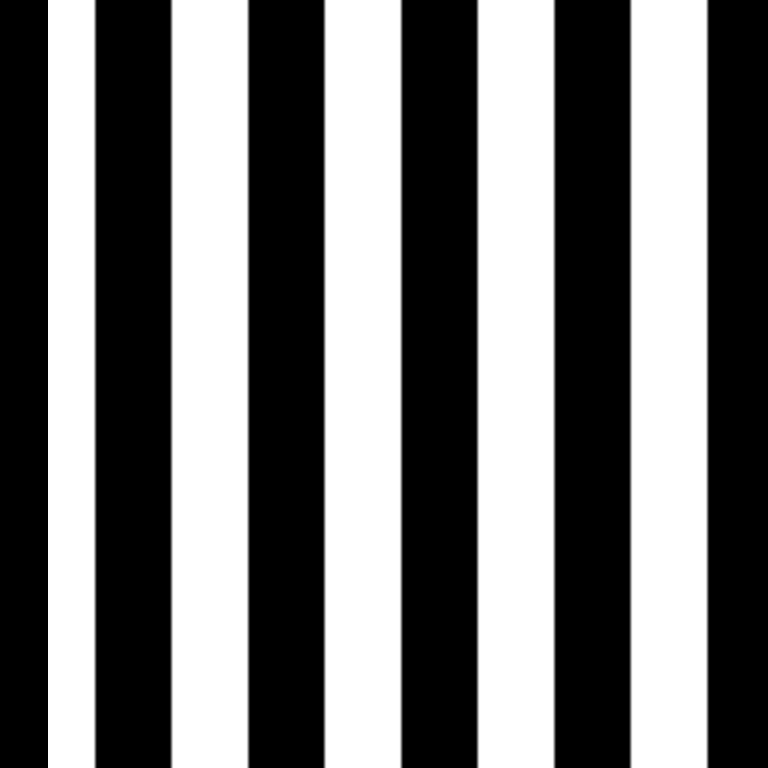
Reproduce this pattern procedurally as a Shadertoy shader.

```glsl
// Upright black stripes on white, evenly spaced, with a solid black band on the left.
// Each stripe is a signed distance folded by fract; its edges are slightly soft,
// while the band ends in a crisp edge one pixel wide.

const vec3 BLACK = vec3(0.0);
const vec3 WHITE = vec3(1.0);

const float STRIPE_PERIOD = 0.1993;
const float STRIPE_WIDTH  = 0.0993;
const float STRIPE_CENTER = 0.1737;
const float STRIPE_SOFT   = 0.0030;
const float BAND_WIDTH    = 0.0625;

// Signed distance to the nearest repeated stripe, negative inside.
float stripeDistance(float x, float center, float period, float width) {
    float offset = (fract((x - center) / period + 0.5) - 0.5) * period;
    return abs(offset) - 0.5 * width;
}

// Coverage of a shape from its distance and half the edge width.
float coverage(float dist, float halfEdge) {
    return 1.0 - smoothstep(-halfEdge, halfEdge, dist);
}

void mainImage(out vec4 fragColor, in vec2 fragCoord) {
    float x = fragCoord.x / iResolution.x;
    float halfPixel = 0.5 / iResolution.x;

    // Repeated stripes
    float stripeDist = stripeDistance(x, STRIPE_CENTER, STRIPE_PERIOD, STRIPE_WIDTH);
    float stripes = coverage(stripeDist, max(STRIPE_SOFT, halfPixel));

    // Solid band along the left border
    float band = coverage(x - BAND_WIDTH, halfPixel);

    fragColor = vec4(mix(WHITE, BLACK, max(stripes, band)), 1.0);
}
```
